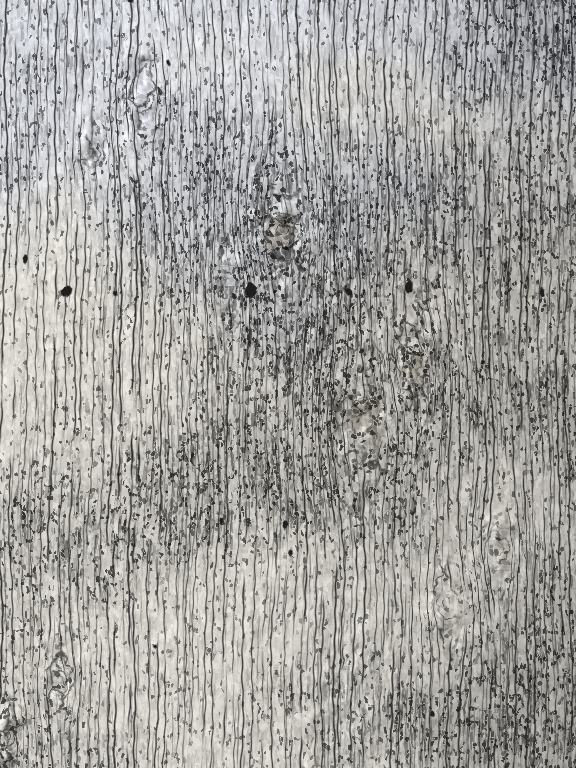
Give the GLSL for this texture, as a Shadertoy shader.

```glsl
// Weathered whitewashed wood: vertical cracks bending around knots, speckled paint, nail holes.

const vec3 WARM_PAINT = vec3(1.0, 0.988, 0.953);
const vec3 COOL_PAINT = vec3(0.982, 0.995, 1.025);
const vec3 BARE_WOOD = vec3(0.64, 0.62, 0.565);
const vec3 CRACK = vec3(0.125, 0.12, 0.115);
const float HEIGHT = 1.333;
const int KNOTS = 10;
const int NAILS = 6;

float rand(vec2 p) {
    return fract(sin(dot(p, vec2(127.1, 311.7))) * 4375.85);
}

// Layered bent sines, roughly -1..1
float waves(vec2 p) {
    float sum = 0.0, amp = 0.5;
    for (int i = 0; i < 5; i++) {
        sum += amp * sin(p.x + 1.6 * sin(p.y));
        p = mat2(1.5, 1.1, -1.1, 1.5) * p + 2.3;
        amp *= 0.6;
    }
    return sum;
}

// Cellular noise: nearest distance, second distance, random value of the cell
vec3 cells(vec2 p) {
    vec2 base = floor(p);
    vec3 best = vec3(9.0, 9.0, 0.0);
    for (int j = -1; j <= 1; j++)
    for (int i = -1; i <= 1; i++) {
        vec2 id = base + vec2(i, j);
        vec2 seed = id + vec2(rand(id), rand(id + 57.3));
        float d = length(p - seed);
        if (d < best.x) best = vec3(d, best.x, rand(id + 19.7));
        else best.y = min(best.y, d);
    }
    return best;
}

// Soft coverage of a stroke at distance d
float ink(float d, float halfWidth, float px) {
    return 1.0 - smoothstep(halfWidth - px, halfWidth + px, d);
}

// Scattered knots: bent grain coordinate, relative knot radius, knot size, halo
vec4 knotField(vec2 p, float rough) {
    vec4 field = vec4(p.x, 9.0, 0.01, 0.0);
    for (int i = 0; i < KNOTS; i++) {
        float n = float(i);
        vec2 centre = vec2(fract(0.16 + 0.618 * n), HEIGHT * fract(0.8 + 0.414 * n));
        float seam = (centre.x - 0.6) / 0.15;
        float size = 0.015 + 0.024 * exp(-seam * seam) + 0.01 * rand(vec2(n, 3.0));
        vec2 d = p - centre;
        vec2 s = d / (size * vec2(1.7, 3.6));
        float halo = exp(-dot(s, s));
        field.x -= 0.65 * d.x * halo;
        field.w = max(field.w, halo);
        float q = length(d / (size * vec2(0.85, 1.2))) + 0.3 * rough;
        if (q < field.y) field.yz = vec2(q, size);
    }
    return field;
}

// Broken, wandering cracks along the grain
float grainLines(float u, float y, float count, float thick, float bias, float px) {
    float g = u * count, cover = 0.0;
    for (int k = -1; k <= 1; k++) {
        float id = floor(g) + float(k);
        float r = rand(vec2(id, count));
        float x = id + 0.27 + 0.46 * r + 0.1 * sin(y * 9.0 + r * 40.0)
                + 0.05 * sin(y * 37.0 + r * 70.0) + 0.05 * sin(y * 131.0 + r * 20.0);
        float run = sin(y * (5.0 + 9.0 * r) + r * 50.0) + 0.7 * sin(y * 43.0 + r * 90.0);
        float present = smoothstep(-0.9, 0.3, run + bias);
        float width = thick * (0.5 + rand(vec2(id, 8.0))) * (0.4 + 0.6 * present);
        cover = max(cover, present * ink(abs(g - x) / count, width, px));
    }
    return cover;
}

// A row of nail holes with ragged rims
float nailRow(vec2 p, float y, float rough, float px) {
    float cover = 0.0;
    for (int i = 0; i < NAILS; i++) {
        float n = float(i);
        vec2 centre = vec2((n + 0.2 + 0.5 * rand(vec2(n, 5.0))) / float(NAILS), y);
        centre.y += 0.025 * (rand(vec2(n, 9.0)) - 0.5);
        float size = 0.005 + 0.005 * rand(vec2(n, 2.0));
        float d = length((p - centre) * vec2(1.0, 0.75)) + 0.004 * rough;
        cover = max(cover, ink(d, size, px));
    }
    return cover;
}

void mainImage(out vec4 fragColor, in vec2 fragCoord) {
    vec2 p = fragCoord / iResolution.x;
    float px = 1.0 / iResolution.x;
    float rough = waves(p * 95.0);
    vec4 knot = knotField(p, rough);
    float u = knot.x + 0.006 * sin(p.y * 4.0 + p.x * 5.0) + 0.002 * sin(p.y * 17.0 + p.x * 9.0);
    float squeeze = 1.0 - 0.6 * knot.w;

    // Broad light and weathered patches
    float patches = waves(p * vec2(4.0, 5.0) + 1.0);
    float weather = smoothstep(-0.3, 1.2, 0.8 * patches + 0.85 * p.x - 0.1);
    float light = 0.875 - 0.1 * smoothstep(0.3, 1.0, p.x) + 0.04 * (p.y / HEIGHT - 0.5);
    float cool = smoothstep(0.75, 1.25, p.y + 0.25 * patches);
    vec3 color = (light - 0.1 * weather) * mix(WARM_PAINT, COOL_PAINT, cool);

    // Knot wood, raised paint and soft mottling
    float heart = smoothstep(0.022, 0.034, knot.z) * (1.0 - smoothstep(0.6, 1.1, knot.y));
    color = mix(color, BARE_WOOD, 0.6 * heart);
    float seamX = (p.x - 0.59 - 0.02 * sin(p.y * 6.0)) / 0.06;
    float seam = exp(-seamX * seamX) * smoothstep(-0.1, 0.6, sin(p.y * 8.0 + 1.0));
    float broken = max(knot.w, 0.6 * seam);
    float relief = waves(p * vec2(60.0, 38.0) + vec2(0.35, -0.25)) - waves(p * vec2(60.0, 38.0));
    color += (0.04 + 0.2 * broken) * relief + 0.03 * rough;

    // Worn grain: fine streaks and ragged shards of missing paint
    vec2 ragged = vec2(rough, waves(p * 130.0 + 7.0));
    vec3 streak = cells(vec2(u * 170.0, p.y * 34.0) + 0.35 * ragged);
    float streakMask = smoothstep(0.5, 1.0, streak.z) * smoothstep(0.0, 0.35, streak.y - streak.x);
    color *= 1.0 - (0.1 + 0.4 * weather) * streakMask;
    vec3 shard = cells(vec2(u * 215.0, p.y * 130.0) + 0.5 * ragged + 31.0);
    float amount = 0.22 + 0.42 * weather + 0.25 * heart;
    float worn = smoothstep(1.0 - amount, 1.15 - 0.3 * amount, shard.z);
    color *= 1.0 - 0.7 * worn * smoothstep(0.0, 0.3, shard.y - shard.x);
    color += 0.09 * (fract(shard.z * 7.0) - 0.5);

    // Cracks, knot rings and flaking around the knots
    float outside = smoothstep(0.6, 1.2, knot.y);
    float linePx = px * squeeze;
    float dark = 0.92 * outside * grainLines(u, p.y, 60.0, 0.0009 * squeeze, 0.6, linePx);
    float fine = grainLines(u, p.y, 97.0, 0.0006 * squeeze, 1.4 * weather - 0.8, linePx);
    dark = max(dark, 0.6 * outside * fine);
    float ring = abs(fract(knot.y * 1.8) - 0.5) * 0.5 * knot.z;
    float ringMask = (1.0 - smoothstep(1.1, 1.6, knot.y)) * smoothstep(-0.5, 0.3, waves(p * 45.0));
    dark = max(dark, 0.8 * ringMask * ink(ring, 0.0008, px));
    vec3 flake = cells(vec2(u * 46.0, p.y * 17.0) + 0.13 * ragged);
    float flaking = smoothstep(0.2, 0.55, broken) * smoothstep(-0.3, 0.4, waves(p * 28.0));
    dark = max(dark, 0.85 * flaking * ink((flake.y - flake.x) / 75.0, 0.0009, px));

    // Nail row and stray pits
    vec3 pit = cells(p * vec2(7.0, 5.0) + 4.0);
    float pitSize = 0.007 * step(0.68, pit.z) * (pit.z - 0.3);
    float holes = step(0.001, pitSize) * ink(pit.x / 7.0 + 0.003 * rough, pitSize, px);
    dark = max(dark, max(holes, nailRow(p, 0.83, rough, px)));

    fragColor = vec4(clamp(mix(color, CRACK, dark), 0.0, 1.0), 1.0);
}
```
